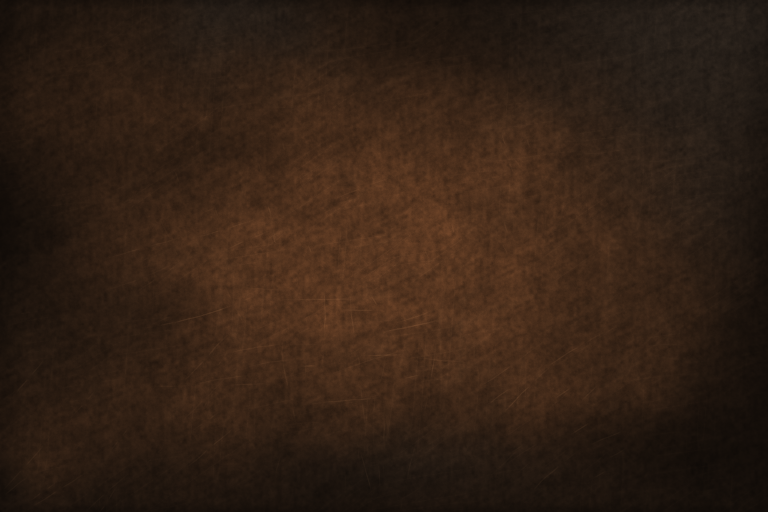
This texture is drawn by a Shadertoy shader. Its source:

```glsl
// Worn dark brown leather with a warm central glow, smoky edges and fine scratches.
#define DARK vec3(0.094, 0.066, 0.045)
#define WARM vec3(0.345, 0.213, 0.126)
#define SMOKE vec3(0.160, 0.132, 0.108)
#define GLOW_CENTER vec2(0.53, 0.52)
#define GLOW_RADIUS vec2(0.385, 0.375)
#define MOTTLE 0.42
#define GRAIN 0.29
#define SCRATCH_WIDTH 0.0012
#define SCRATCH_LIGHT 0.085
#define SCRATCH_COUNT 22

float hash(vec2 p) {
    vec3 q = fract(vec3(p.xyx) * 0.1031);
    q += dot(q, q.yzx + 33.33);
    return fract((q.x + q.y) * q.z);
}

float noise(vec2 p) {
    vec2 i = floor(p), f = fract(p);
    f = f * f * (3.0 - 2.0 * f);
    float low = mix(hash(i), hash(i + vec2(1, 0)), f.x);
    float high = mix(hash(i + vec2(0, 1)), hash(i + vec2(1, 1)), f.x);
    return mix(low, high, f.y);
}

// Layered noise, centred on zero.
float fbm(vec2 p) {
    float sum = 0.0, amp = 0.5;
    for (int i = 0; i < 5; i++) {
        sum += amp * (noise(p) - 0.5);
        p = mat2(0.8, 0.6, -0.6, 0.8) * p * 2.03 + 17.0;
        amp *= 0.55;
    }
    return sum;
}

// Soft elliptical patch.
float patchAt(vec2 uv, vec2 center, vec2 radius) {
    vec2 d = (uv - center) / radius;
    return exp(-dot(d, d));
}

// Hairline creases: thin ridges of stretched noise along one direction.
float hairs(vec2 p, float angle, float seed) {
    vec2 q = mat2(cos(angle), -sin(angle), sin(angle), cos(angle)) * p;
    float ridge = 1.0 - abs(2.0 * noise(q * vec2(7.0, 65.0) + seed) - 1.0);
    return pow(ridge, 7.0) * smoothstep(0.45, 0.75, noise(q * vec2(9.0, 14.0) + seed + 31.0));
}

// A cluster of thin, broken strokes scattered about one direction.
float scratches(vec2 p, vec2 center, vec2 spread, float angle, float seed) {
    float sum = 0.0, px = 1.0 / iResolution.y;
    float width = max(SCRATCH_WIDTH, 0.6 * px);
    for (int i = 0; i < SCRATCH_COUNT; i++) {
        vec2 id = vec2(float(i) * 3.7, seed);
        vec2 mid = center + spread * (2.0 * vec2(hash(id), hash(id + 11.0)) - 1.0);
        float a = angle + 0.45 * (hash(id + 23.0) - 0.5);
        float halfLen = mix(0.015, 0.15, pow(hash(id + 37.0), 2.0));
        vec2 q = mat2(cos(a), -sin(a), sin(a), cos(a)) * (p - mid);
        q.y += 1.2 * (hash(id + 51.0) - 0.5) * q.x * q.x + 0.002 * (noise(q.xx * 30.0 + id) - 0.5);
        float line = 1.0 - smoothstep(0.2 * width, width + 0.5 * px, abs(q.y));
        float fade = 1.0 - smoothstep(0.2 * halfLen, halfLen, abs(q.x));
        float broken = smoothstep(0.3, 0.8, noise(q * 60.0 + seed));
        sum += line * fade * broken * mix(0.2, 1.0, hash(id + 67.0)) * SCRATCH_WIDTH / width;
    }
    return sum;
}

void mainImage(out vec4 fragColor, in vec2 fragCoord) {
    vec2 uv = fragCoord / iResolution.xy;
    vec2 p = fragCoord / iResolution.y;
    vec2 w = uv + 0.14 * vec2(fbm(p * 4.0), fbm(p * 4.0 + 40.0));

    // Broad glow
    float r = length((w - GLOW_CENTER) / GLOW_RADIUS);
    float light = exp(-pow(r, 2.5));

    // Warm patches toward the corners
    light += 0.26 * patchAt(w, vec2(0.12, 0.81), vec2(0.15, 0.13));
    light += 0.26 * patchAt(w, vec2(0.20, 0.20), vec2(0.18, 0.11));
    light += 0.18 * patchAt(w, vec2(0.05, 0.13), vec2(0.08, 0.09));
    light += 0.08 * patchAt(w, vec2(0.36, 0.84), vec2(0.12, 0.08));
    light += 0.16 * patchAt(w, vec2(0.76, 0.24), vec2(0.10, 0.09));

    // Burnt shadows
    float shade = 0.60 * patchAt(w, vec2(0.02, 0.60), vec2(0.09, 0.14));
    shade += 0.20 * patchAt(w, vec2(0.21, 0.42), vec2(0.10, 0.11));
    shade += 0.22 * patchAt(w, vec2(0.26, 0.71), vec2(0.14, 0.05));
    shade += 0.40 * patchAt(w, vec2(0.64, 0.97), vec2(0.14, 0.09));
    shade += 0.60 * patchAt(w, vec2(0.90, 0.11), vec2(0.12, 0.13));
    shade += 0.40 * patchAt(w, vec2(0.46, 0.04), vec2(0.11, 0.08));
    shade += 0.45 * patchAt(w, vec2(1.00, 0.46), vec2(0.08, 0.23));
    light *= 1.0 - min(shade, 0.95);

    // Mottling
    light *= 1.0 + MOTTLE * (fbm(p * 7.0 + 5.0) + 0.9 * fbm(p * 22.0));
    vec3 color = mix(DARK, WARM, clamp(light, 0.0, 1.1));
    color *= 1.0 - 0.45 * min(shade, 1.0) * (1.0 - light);

    // Grey smoke over the top and right
    float smoke = 0.85 * patchAt(w, vec2(0.92, 0.94), vec2(0.22, 0.25));
    smoke += 0.70 * patchAt(w, vec2(0.31, 0.97), vec2(0.13, 0.12));
    smoke += 0.35 * patchAt(w, vec2(0.91, 0.62), vec2(0.10, 0.18));
    smoke += 0.30 * patchAt(w, vec2(0.56, 0.08), vec2(0.15, 0.08));
    color = mix(color, SMOKE, min(smoke, 0.9) * (1.0 - 0.5 * clamp(light, 0.0, 1.0)));

    // Hide grain, upright fibres and slanted brushing
    float fibre = noise(p * vec2(170.0, 24.0)) - 0.5;
    vec2 slant = mat2(0.9, -0.43, 0.43, 0.9) * p;
    float brush = noise(slant * vec2(20.0, 150.0)) - 0.5;
    float grain = fbm(p * 130.0) + 0.6 * fbm(p * 55.0 + 9.0);
    color *= 1.0 + GRAIN * (1.4 * grain + 0.35 * fibre + 0.4 * brush);

    // Hairlines and scratches
    float marks = 0.35 * (hairs(p, 0.6, 3.0) + hairs(p, 0.15, 57.0) + hairs(p, 1.5, 91.0));
    marks += scratches(p, vec2(0.24, 0.16), vec2(0.24, 0.16), 0.78, 1.0);
    marks += scratches(p, vec2(0.58, 0.32), vec2(0.30, 0.12), 0.12, 2.0);
    marks += scratches(p, vec2(0.68, 0.20), vec2(0.17, 0.17), 1.57, 3.0);
    marks += scratches(p, vec2(1.08, 0.19), vec2(0.18, 0.13), 0.62, 4.0);
    marks += 0.7 * scratches(p, vec2(0.70, 0.55), vec2(0.38, 0.18), 1.95, 5.0);
    marks += 0.7 * scratches(p, vec2(0.50, 0.50), vec2(0.27, 0.15), 0.45, 6.0);
    color += SCRATCH_LIGHT * min(marks, 1.5) * vec3(1.0, 0.72, 0.48) * (0.35 + 0.65 * light);

    // Darkened rim
    vec2 rim = min(uv, 1.0 - uv);
    color *= mix(0.82, 1.0, smoothstep(0.0, 0.04, rim.x) * smoothstep(0.0, 0.02, rim.y));
    fragColor = vec4(clamp(color, 0.0, 1.0), 1.0);
}
```
